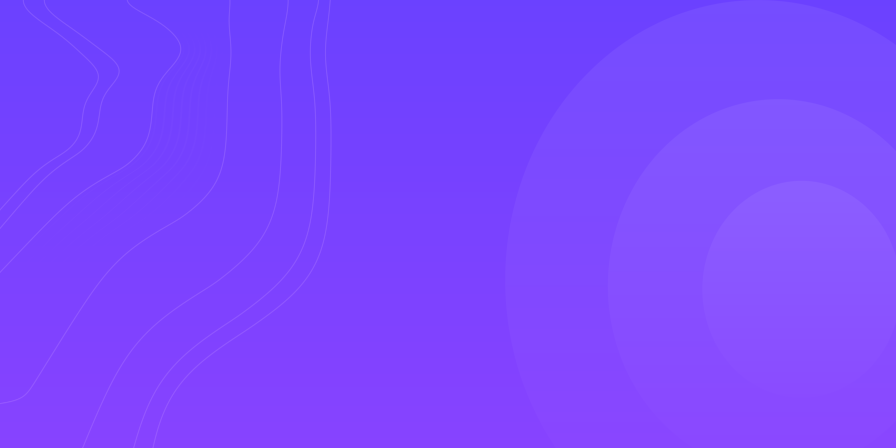
A Shadertoy shader for this background:

```glsl
// fall: start x, depth of the step, its softness, its size
// bulge: slope below the step, bump size, bump depth, bump spread
// lead: inset at the top, its reach, size of the closing hook
struct Contour { vec4 fall; vec4 bulge; vec3 lead; };

const Contour OUTER = Contour(vec4(284, 282, 25, 142), vec4(0.13, -5, 45, 35), vec3(0, 20, 0));
const Contour SECOND = Contour(vec4(271, 271, 25, 133), vec4(0.22, -5, 45, 35), vec3(-3, 15, 0));
const Contour THIRD = Contour(vec4(242, 243, 23, 115), vec4(0.40, -2, 60, 25), vec3(-5, 25, 0));
const Contour HOOKED = Contour(vec4(195, 187, 16, 78), vec4(0.62, 3, 45, 25), vec3(-2, 15, 14));
const Contour BULGED = Contour(vec4(131, 143, 11, 45), vec4(0.95, 24, 42, 24), vec3(23, 15, 0));
const Contour SIXTH = Contour(vec4(86, 130, 9, 30), vec4(0.85, 17, 60, 18), vec3(48, 30, 0));
const Contour INNER = Contour(vec4(71, 130, 7, 26), vec4(0.90, 14, 65, 18), vec3(51, 31, 0));

float bell(float x) { return exp(-x * x); }

// Horizontal position of a contour at a given depth below the top
float contourX(Contour c, float depth) {
    float d = depth - c.fall.y;
    float x = c.fall.x - c.fall.w / (1.0 + exp(-d / c.fall.z));
    x -= c.bulge.x * 0.5 * (d + sqrt(d * d + 25.0));
    x += c.bulge.y * bell((depth - c.bulge.z) / c.bulge.w);
    x -= c.lead.x * bell(depth / c.lead.y);
    return x - c.lead.z * exp((depth - 345.0) / 3.0);
}

float contourLine(Contour c, vec2 p, float pixel) {
    float x = contourX(c, p.y);
    float slope = contourX(c, p.y + 0.5) - contourX(c, p.y - 0.5);
    float dist = abs(p.x - x) / sqrt(1.0 + slope * slope);
    return 1.0 - smoothstep(0.0, 0.4 + pixel * 0.7, dist);
}

// Pale ellipse that fades towards its lower end
vec3 addDisc(vec3 color, vec2 p, vec2 center, vec2 radius, float pixel) {
    vec2 q = (p - center) / radius;
    float dist = (length(q) - 1.0) * min(radius.x, radius.y);
    float cover = 1.0 - smoothstep(-0.7 * pixel, 0.7 * pixel, dist);
    float fade = mix(0.064, 0.006, clamp(0.5 + 0.5 * q.y, 0.0, 1.0));
    return mix(color, vec3(1), cover * fade);
}

void mainImage(out vec4 fragColor, in vec2 fragCoord) {
    // The canvas is 384 units tall; y runs down from the top
    float pixel = 384.0 / iResolution.y;
    vec2 p = fragCoord * pixel;
    p.y = 384.0 - p.y;

    vec3 color = mix(vec3(0.42, 0.253, 1.0), vec3(0.53, 0.262, 1.0), p.y / 384.0);

    // Nested discs
    color = addDisc(color, p, vec2(650, 240), vec2(217, 240), pixel);
    color = addDisc(color, p, vec2(667, 245), vec2(146, 160), pixel);
    color = addDisc(color, p, vec2(687, 248), vec2(85, 93), pixel);

    // Main contour lines
    vec3 lineColor = vec3(0.80, 0.62, 1.0);
    float lines = contourLine(OUTER, p, pixel);
    lines = max(lines, contourLine(SECOND, p, pixel));
    lines = max(lines, contourLine(THIRD, p, pixel));
    lines = max(lines, contourLine(HOOKED, p, pixel));
    lines = max(lines, contourLine(BULGED, p, pixel));
    lines = max(lines, contourLine(SIXTH, p, pixel));
    lines = max(lines, contourLine(INNER, p, pixel));
    color = mix(color, lineColor, 0.21 * lines);

    // Faint hairlines between two neighbouring contours
    float left = contourX(BULGED, p.y);
    float gap = contourX(HOOKED, p.y) - left;
    float band = (p.x - left) / gap;
    float spacing = abs(fract(band * 9.0) - 0.5) * abs(gap) / 9.0;
    float hair = 1.0 - smoothstep(0.0, 0.5 + pixel, spacing);
    hair *= smoothstep(0.0, 0.1, band) * (1.0 - smoothstep(0.5, 0.9, band));
    hair *= smoothstep(20.0, 60.0, p.y) * (1.0 - smoothstep(160.0, 240.0, p.y));
    color = mix(color, lineColor, 0.035 * hair);

    fragColor = vec4(color, 1.0);
}
```
